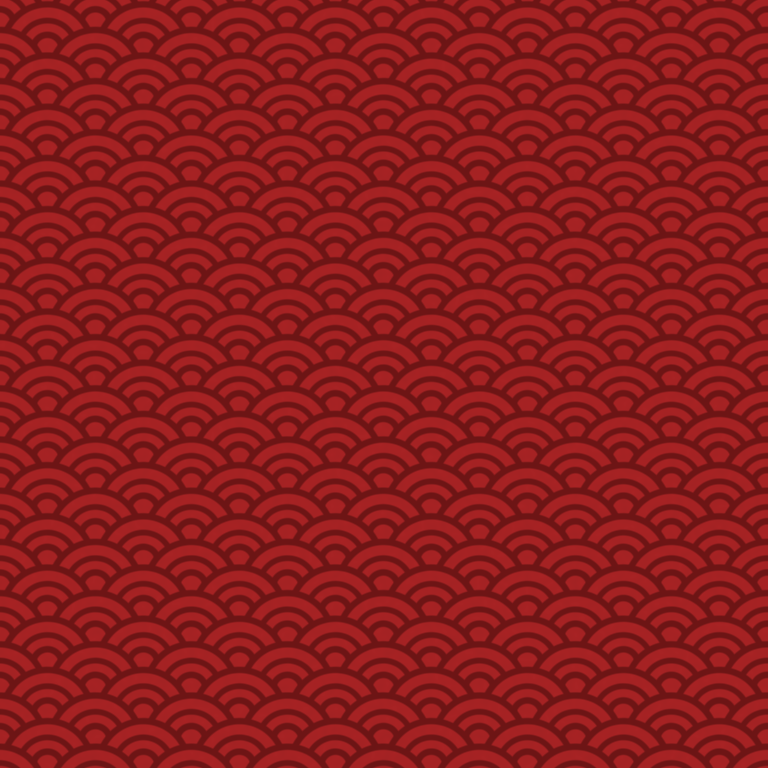
Write a three.js fragment shader that draws this pattern.

```glsl
// Seigaiha waves: overlapping round scales of concentric light and dark red bands.
// Staggered rows are painted back to front, so each lower row covers the one above;
// a faint gradient noise mottles the dye.

#define COLUMNS 8.0
#define ROWS 30.0
#define PHASE vec2(0.006, -0.08)
#define LIGHT_RED vec3(0.648, 0.134, 0.138)
#define DARK_RED vec3(0.428, 0.083, 0.083)
#define OUTER_BAND vec2(0.655, 0.868)
#define INNER_BAND vec2(0.365, 0.535)
#define DOT_RADIUS 0.23
#define EDGE_SOFTNESS 0.0015
#define MOTTLE_SCALE 110.0
#define MOTTLE_AMOUNT 0.025

varying vec2 vUv;

// Unit gradient for a lattice corner
vec2 cornerGradient(vec2 corner) {
  float angle = 6.2832 * fract(sin(dot(corner, vec2(12.99, 78.23))) * 43758.5);
  return vec2(cos(angle), sin(angle));
}

float gradientNoise(vec2 p) {
  vec2 cell = floor(p);
  vec2 f = p - cell;
  vec2 fade = f * f * f * (f * (f * 6.0 - 15.0) + 10.0);
  float a = dot(cornerGradient(cell), f);
  float b = dot(cornerGradient(cell + vec2(1.0, 0.0)), f - vec2(1.0, 0.0));
  float c = dot(cornerGradient(cell + vec2(0.0, 1.0)), f - vec2(0.0, 1.0));
  float d = dot(cornerGradient(cell + vec2(1.0, 1.0)), f - vec2(1.0, 1.0));
  return mix(mix(a, b, fade.x), mix(c, d, fade.x), fade.y);
}

// Soft disc coverage; distances are in scale radii, half a column wide
float disc(float r, float radius) {
  float soft = EDGE_SOFTNESS * COLUMNS * 2.0;
  return 1.0 - smoothstep(radius - soft, radius + soft, r);
}

float band(float r, vec2 limits) {
  return disc(r, limits.y) - disc(r, limits.x);
}

// Distance from the nearest scale centre in a row, with alternate rows staggered
float scaleDistance(vec2 p, float row) {
  float stagger = 0.5 * mod(row + 1.0, 2.0);
  float x = fract(p.x - stagger + 0.5) - 0.5;
  float y = (p.y - row) * COLUMNS / ROWS;
  return 2.0 * length(vec2(x, y));
}

void main() {
  vec2 p = vUv * vec2(COLUMNS, ROWS) + PHASE;

  // Paint the three rows that can show here, back to front
  float light = 0.0;
  for (int i = 0; i < 3; i++) {
    float r = scaleDistance(p, floor(p.y) + 1.0 - float(i));
    float rings = band(r, OUTER_BAND) + band(r, INNER_BAND) + disc(r, DOT_RADIUS);
    light = mix(light, rings, disc(r, 1.0));
  }

  // Dye colour with slight unevenness
  vec3 color = mix(DARK_RED, LIGHT_RED, light);
  color *= 1.0 + MOTTLE_AMOUNT * gradientNoise(vUv * MOTTLE_SCALE);
  gl_FragColor = vec4(color, 1.0);
}
```
